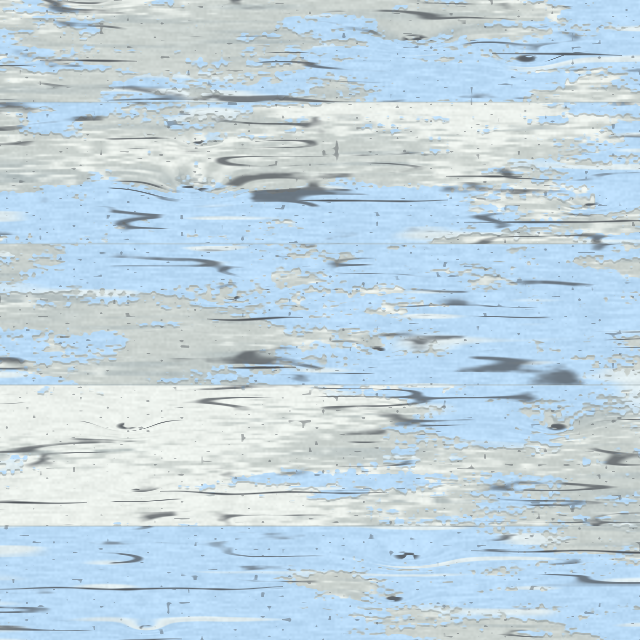
A WebGL 2 fragment shader for this texture:

```glsl
#version 300 es
precision highp float;
// Weathered horizontal planks with flaking pale blue paint and whitewash.
// Stretched noise makes the grain and wear, hashed knots bend the grain,
// and each plank fades between its own left and right paint amounts.
#define FIRST_SEAM 0.160
#define PLANK_HEIGHT 0.2207
#define GRAIN_DENSITY 125.0
#define KNOTS 3
#define CRACKS 4
#define KNOT_BEND 0.027
#define CRACK_WIDTH 0.0019
#define FLAKE_EDGE 0.022
#define FINE_GRAIN 0.09

uniform vec2 u_resolution;
out vec4 outColor;

const vec3 WOOD = vec3(0.80, 0.83, 0.815);
const vec3 WOOD_SHADE = vec3(0.67, 0.72, 0.73);
const vec3 BLUE = vec3(0.72, 0.86, 0.98);
const vec3 WHITEWASH = vec3(0.94, 0.96, 0.94);
const vec3 CRACK = vec3(0.32, 0.34, 0.36);

// Blue at left and right, then whitewash at left and right, top plank first
const vec4 PLANK_PAINT[5] = vec4[5](
    vec4(0.34, 0.46, 0.12, 0.20), vec4(0.52, 0.40, 0.32, 0.48),
    vec4(0.50, 0.82, 0.12, 0.25), vec4(0.14, 0.36, 0.98, 0.30),
    vec4(0.96, 0.42, 0.15, 0.12));

float hash(vec2 p) {
    vec3 q = fract(p.xyx * vec3(0.1031, 0.1030, 0.0973));
    q += dot(q, q.yzx + 33.33);
    return fract((q.x + q.y) * q.z);
}

float noise(vec2 p) {
    vec2 cell = floor(p), f = fract(p);
    f = f * f * (3.0 - 2.0 * f);
    return mix(mix(hash(cell), hash(cell + vec2(1, 0)), f.x),
               mix(hash(cell + vec2(0, 1)), hash(cell + vec2(1, 1)), f.x), f.y);
}

float fbm(vec2 p) {
    float sum = 0.0, weight = 0.5;
    for (int i = 0; i < 4; i++) {
        sum += weight * noise(p);
        p = p * 2.03 + 19.7;
        weight *= 0.5;
    }
    return sum / 0.9375;
}

// Paint left on the wood: broad patches frayed along the grain
float paintLeft(vec2 p, float grainY, float amount, float row) {
    float patches = fbm(p * vec2(4.0, 12.0) + row * 17.0);
    float fray = fbm(vec2(p.x * 13.0, grainY * 75.0) + row * 5.0);
    float speckle = noise(p * vec2(150.0, 230.0));
    float wear = 0.55 * patches + 0.33 * fray + 0.12 * speckle;
    return smoothstep(-FLAKE_EDGE, FLAKE_EDGE, wear - mix(0.70, 0.28, amount));
}

void main() {
    vec2 p = gl_FragCoord.xy / u_resolution;
    float pixel = 1.0 / u_resolution.y;
    float across = (1.0 - p.y - FIRST_SEAM) / PLANK_HEIGHT;
    float row = floor(across) + 1.0;
    float v = fract(across);
    vec4 amounts = PLANK_PAINT[int(clamp(row, 0.0, 4.0))];

    // Knots bend the grain into closed rings
    float grainY = p.y + 0.012 * (fbm(p * vec2(3.0, 7.0) + row * 9.0) - 0.5);
    float dark = 0.0;
    for (int i = 0; i < KNOTS; i++) {
        vec2 seed = vec2(row * 7.0 + 3.0, float(i) * 11.0 + 5.0);
        vec2 offset = vec2(p.x - hash(seed), (v - 0.2 - 0.6 * hash(seed + 31.0)) * PLANK_HEIGHT);
        float size = mix(0.5, 1.3, hash(seed + 57.0));
        vec2 q = offset / (vec2(0.055, 0.020) * size);
        float r2 = dot(q, q);
        grainY += KNOT_BEND * size * exp(-r2);
        float core = smoothstep(0.16, 0.02, r2);
        dark = max(dark, 0.9 * core * smoothstep(0.42, 0.62, noise(p * vec2(75.0, 260.0))));
    }

    // Long tapering splits
    for (int i = 0; i < CRACKS; i++) {
        vec2 seed = vec2(row * 13.0 + 41.0, float(i) * 17.0 + 2.0);
        float reach = mix(0.05, 0.23, hash(seed + 3.0));
        float dx = (p.x - hash(seed)) / reach;
        float wobble = 0.006 * (noise(vec2(p.x * 11.0, row * 5.0 + float(i))) - 0.5);
        float dy = abs((v - 0.1 - 0.8 * hash(seed + 23.0)) * PLANK_HEIGHT + wobble);
        float halfWidth = CRACK_WIDTH * (1.0 - dx * dx) * mix(0.4, 1.0, noise(vec2(p.x * 35.0, row)));
        float present = step(0.35, hash(seed + 71.0)) * step(abs(dx), 1.0);
        dark = max(dark, present * smoothstep(pixel, -pixel, dy - halfWidth));
    }

    // Bare wood with soft tone and fine grain
    float grain = noise(vec2(p.x * 5.0, grainY * GRAIN_DENSITY) + row * 3.0);
    float fine = noise(vec2(p.x * 45.0, grainY * 260.0));
    float tone = fbm(p * vec2(3.0, 14.0) + row * 29.0);
    vec3 color = mix(WOOD, WOOD_SHADE, 0.5 * smoothstep(0.5, 0.95, grain) + 0.35 * smoothstep(0.5, 0.8, tone));

    // Whitewash, brushed thickest along plank edges
    float side = smoothstep(0.2, 0.8, p.x + 0.25 * (tone - 0.5));
    float white = mix(amounts.z, amounts.w, side);
    float rim = smoothstep(0.16, 0.0, v) + 0.6 * smoothstep(0.88, 1.0, v);
    float brushed = 0.7 * fbm(p * vec2(3.5, 17.0) + row * 37.0) + 0.3 * fine;
    float wash = smoothstep(-0.13, 0.13, brushed - mix(0.75, 0.30, white) + 0.14 * rim * step(0.3, white));
    color = mix(color, WHITEWASH, 0.9 * wash);

    // Blue flakes with pale scratches and a thin shadow below each edge
    float blue = mix(amounts.x, amounts.y, side);
    float paint = paintLeft(p, grainY, blue, row);
    float above = paintLeft(p + vec2(0.0, 0.003), grainY + 0.003, blue, row);
    float scratch = smoothstep(0.74, 0.92, noise(vec2(p.x * 6.0, grainY * 85.0) + 61.0));
    color = mix(color, mix(BLUE, WHITEWASH, 0.75 * scratch), 0.93 * paint);
    color = mix(color, WOOD_SHADE * 0.86, 0.55 * clamp(above - paint, 0.0, 1.0));

    // Broken hairlines follow the grain
    float hair = abs(noise(vec2(p.x * 7.0, grainY * 80.0) + row * 43.0) - 0.5);
    float gate = smoothstep(0.52, 0.70, fbm(p * vec2(9.0, 32.0) + row * 53.0));
    dark = max(dark, 0.75 * gate * smoothstep(0.10, 0.02, hair));
    float pit = smoothstep(0.90, 0.97, noise(p * vec2(95.0, 190.0) + 7.0));
    dark = max(dark, 0.45 * pit);

    // Seams and surface roughness
    float seam = min(v, 1.0 - v) * PLANK_HEIGHT;
    color = mix(color, WOOD_SHADE, 0.45 * smoothstep(0.0022, 0.0004, seam));
    color += FINE_GRAIN * (0.6 * fine + 0.4 * noise(p * 240.0) - 0.5);
    outColor = vec4(clamp(mix(color, CRACK, dark), 0.0, 1.0), 1.0);
}
```
